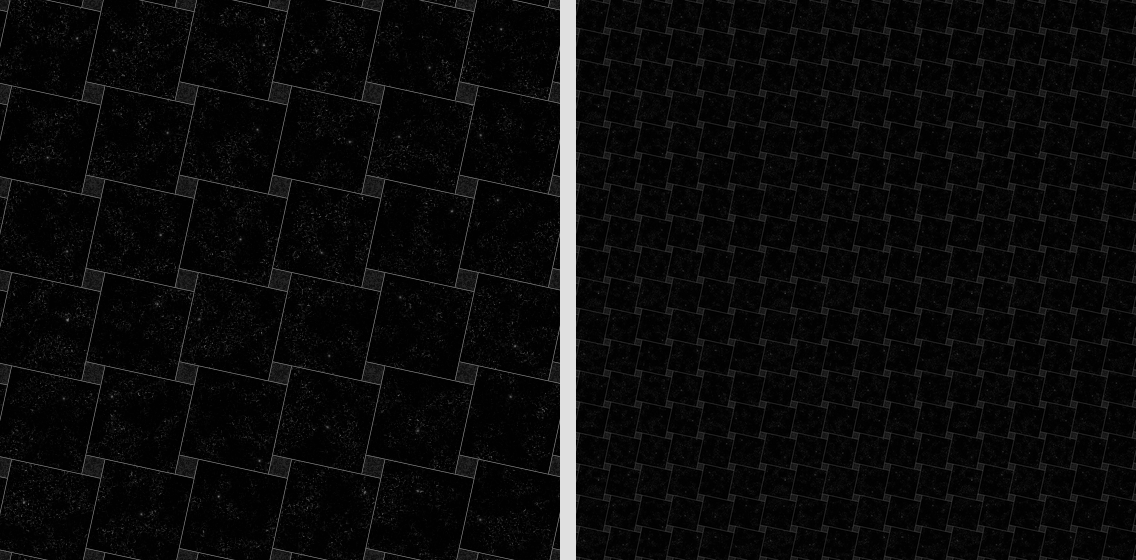
Left, the tile; right, the same tile 3 across and 3 down.
Write a WebGL 1 fragment shader that draws this texture map.

```glsl
precision highp float;
// Black stone floor: large squares turned against small grey ones, with hairline joints.
// A box distance finds the large tile; the gaps left over are the small tiles.
// Short flecks in jittered cells, thinned by cloudy noise, vein each large tile anew.

uniform vec2 u_resolution;

const float REPEATS = 6.0;            // repeats across and down
const float SMALL_SIDE = 0.211;       // small tile side, in repeats
const float JOINT_WIDTH = 0.0066;     // in repeats
const vec3 JOINT_COLOR = vec3(0.56);
const vec3 STONE_COLOR = vec3(0.003);
const vec3 INSET_DARK = vec3(0.055);
const vec3 INSET_LIGHT = vec3(0.145);
const float COARSE_SCALE = 27.0;      // fleck cells per repeat
const float FINE_SCALE = 47.0;
const float COARSE_GLOW = 0.36;
const float FINE_GLOW = 0.20;
const float HAZE_GLOW = 0.07;         // soft mottle between the flecks
const float STAR_GLOW = 0.42;
const float FLECK_RADIUS = 0.0036;    // half thickness, in repeats

vec2 hash2(vec2 p) {
  vec3 h = fract(p.xyx * vec3(0.1031, 0.1030, 0.0973));
  h += dot(h, h.yzx + 33.33);
  return fract((h.xx + h.yz) * h.zy);
}

float valueNoise(vec2 p) {
  vec2 i = floor(p);
  vec2 f = fract(p);
  f = f * f * (3.0 - 2.0 * f);
  float low = mix(hash2(i).x, hash2(i + vec2(1.0, 0.0)).x, f.x);
  float high = mix(hash2(i + vec2(0.0, 1.0)).x, hash2(i + 1.0).x, f.x);
  return mix(low, high, f.y);
}

// Turns an offset into the axes of the tilted tiles.
vec2 toTileAxes(vec2 d) {
  float s = SMALL_SIDE;
  float c = sqrt(1.0 - s * s);
  return vec2(c * d.x - s * d.y, s * d.x + c * d.y);
}

// One short bent streak per jittered cell, of varied length, weight and strength.
float flecks(vec2 q, float scale, vec2 seed, float pixel) {
  vec2 g = q * scale;
  vec2 cell = floor(g);
  float soft = 0.6 * pixel * scale;
  float glow = 0.0;
  for (int j = -1; j <= 1; j++) {
    for (int i = -1; i <= 1; i++) {
      vec2 id = cell + vec2(float(i), float(j));
      vec2 place = hash2(id + seed);
      vec2 shape = hash2(id + seed + 71.3);
      vec2 weight = hash2(id + seed + 153.7);
      float angle = 6.2832 * shape.x;
      vec2 d = g - id - place;
      d = vec2(cos(angle) * d.x + sin(angle) * d.y,
               cos(angle) * d.y - sin(angle) * d.x);
      d.y += (place.x - 0.5) * 1.6 * d.x * d.x;
      float halfLength = 0.03 + 0.36 * shape.y * shape.y;
      float radius = FLECK_RADIUS * scale * mix(0.6, 1.5, weight.y);
      float dist = length(vec2(max(abs(d.x) - halfLength, 0.0), d.y));
      float cover = 1.0 - smoothstep(radius - soft, radius + soft, dist);
      glow = max(glow, cover * weight.x * weight.x * weight.x);
    }
  }
  return glow;
}

vec3 largeTile(vec2 q, vec2 tile, float pixel) {
  vec2 seed = floor(hash2(tile + 5.7) * 400.0) + 60.0;
  vec2 d = q - (hash2(seed + 9.1) - 0.5) * 0.75;
  float r = length(d);
  float cloud = 0.6 * valueNoise(q * 7.0 + seed) + 0.4 * valueNoise(q * 18.0 + seed.yx);
  float density = 0.10 + 0.85 * smoothstep(0.32, 0.76, cloud) + 0.35 * exp(-r / 0.08);
  float glow = COARSE_GLOW * flecks(q, COARSE_SCALE, seed, pixel);
  glow += FINE_GLOW * flecks(q, FINE_SCALE, seed + 211.0, pixel);
  glow += HAZE_GLOW * smoothstep(0.55, 1.0, valueNoise(q * 62.0 + seed + 97.0));
  glow *= density;

  // a single bright crystal with a ragged halo
  float ragged = 0.4 + 0.6 * valueNoise(q * 70.0 + seed);
  glow += STAR_GLOW * (0.7 * exp(-r * r / 0.00013) + 0.4 * ragged * exp(-r / 0.016));
  return STONE_COLOR + glow;
}

vec3 smallTile(vec2 q, vec2 tile) {
  vec2 seed = floor(hash2(tile + 31.9) * 300.0) + 40.0;
  float grain = 0.7 * valueNoise(q * 88.0 + seed) + 0.3 * valueNoise(q * 45.0 + seed.yx);
  return mix(INSET_DARK, INSET_LIGHT, smoothstep(0.15, 0.85, grain));
}

void main() {
  vec2 p = gl_FragCoord.xy / u_resolution * REPEATS;
  float pixel = REPEATS / min(u_resolution.x, u_resolution.y);
  float halfSide = 0.5 * sqrt(1.0 - SMALL_SIDE * SMALL_SIDE);

  // nearest large tile
  float edge = 10.0;
  vec2 local = vec2(0.0);
  vec2 tile = vec2(0.0);
  for (int j = -1; j <= 1; j++) {
    for (int i = -1; i <= 1; i++) {
      vec2 id = floor(p) + vec2(float(i), float(j));
      vec2 q = toTileAxes(p - id - 0.5);
      float d = max(abs(q.x), abs(q.y)) - halfSide;
      if (d < edge) { edge = d; local = q; tile = mod(id, REPEATS); }
    }
  }

  // stone, inset and joint
  vec2 corner = floor(p + 0.5);
  vec3 inset = smallTile(toTileAxes(p - corner), mod(corner, REPEATS));
  float inGap = smoothstep(-0.5 * pixel, 0.5 * pixel, edge);
  vec3 color = mix(largeTile(local, tile, pixel), inset, inGap);
  float joint = clamp((0.5 * JOINT_WIDTH - abs(edge)) / pixel + 0.5,
                      0.0, min(1.0, JOINT_WIDTH / pixel));
  gl_FragColor = vec4(mix(color, JOINT_COLOR, joint), 1.0);
}
```
